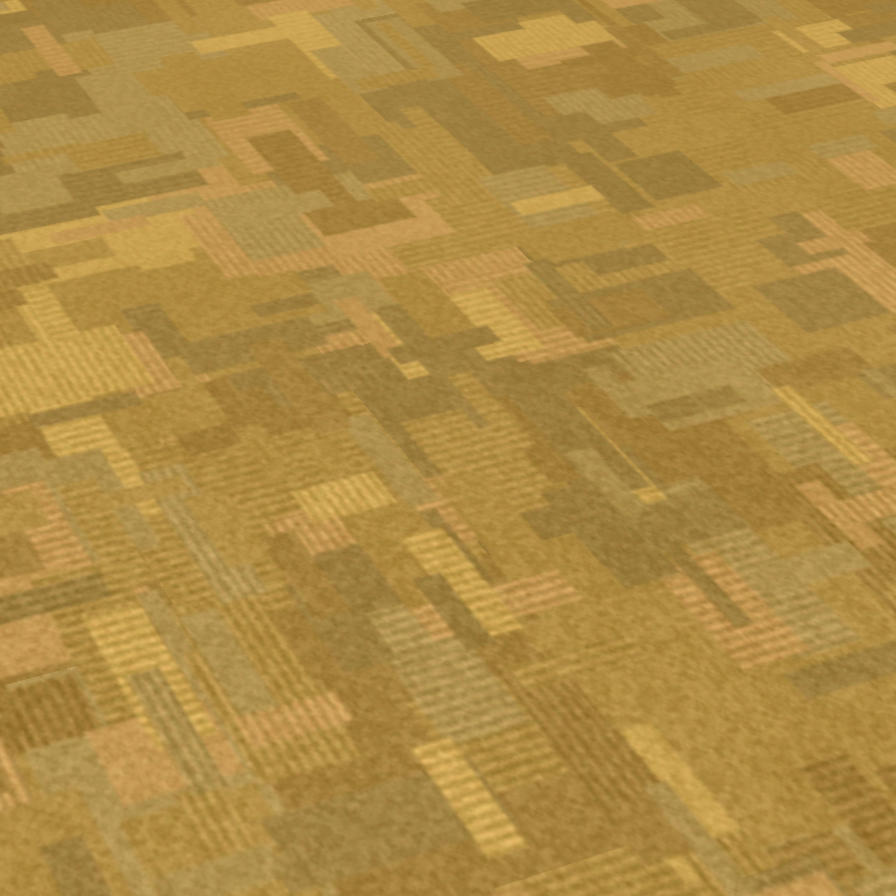
Give the GLSL for this texture, as a Shadertoy shader.

```glsl
const int LAYERS = 10;
const float STRIPE_FREQ = 44.0;

// Carpet yarn tones, ordered to pair with the shares in yarnColor
const vec3 YARN[6] = vec3[6](
    vec3(0.69, 0.55, 0.26), vec3(0.62, 0.50, 0.25), vec3(0.64, 0.50, 0.23),
    vec3(0.76, 0.59, 0.32), vec3(0.69, 0.57, 0.31), vec3(0.79, 0.64, 0.32));

float hash(vec2 p) {
    vec3 q = fract(vec3(p.xyx) * 0.1031);
    q += dot(q, q.yzx + 33.33);
    return fract((q.x + q.y) * q.z);
}

float noise(vec2 p) {
    vec2 i = floor(p), f = fract(p);
    f = f * f * (3.0 - 2.0 * f);
    float low = mix(hash(i), hash(i + vec2(1, 0)), f.x);
    float high = mix(hash(i + vec2(0, 1)), hash(i + vec2(1, 1)), f.x);
    return mix(low, high, f.y);
}

// Ground coordinates from two vanishing points on a shared horizon
vec2 groundPlane(vec2 uv, float leftVanish, float rightVanish, float horizon) {
    float depth = horizon - uv.y;
    return vec2(3.0 * (uv.x - leftVanish), rightVanish - uv.x) / depth;
}

vec3 yarnColor(float pick) {
    if (pick < 0.24) return YARN[0];
    if (pick < 0.47) return YARN[1];
    if (pick < 0.62) return YARN[2];
    if (pick < 0.77) return YARN[3];
    if (pick < 0.90) return YARN[4];
    return YARN[5];
}

// Soft coverage of an axis-aligned rectangle
float rectMask(vec2 p, vec2 center, vec2 halfSize, float blur) {
    vec2 d = abs(p - center) - halfSize;
    return smoothstep(blur, -blur, max(d.x, d.y));
}

// Ribbed weave running along one axis, broken up by small knots
float weave(vec2 p, float contrast) {
    float rib = sin(6.2832 * STRIPE_FREQ * p.y);
    float knots = noise(p * vec2(75.0, STRIPE_FREQ * 2.0));
    return contrast * (rib * (0.55 + 0.7 * knots) + 0.5 * (knots - 0.5));
}

vec3 patchColor(vec2 p, vec2 seed, float contrast) {
    vec3 color = yarnColor(hash(seed + 5.3));
    float brightness = smoothstep(0.60, 0.78, color.r);
    color += 0.02 * (hash(seed + 8.9) - 0.5);
    if (hash(seed + 17.1) < 0.25 + 0.4 * brightness) {
        vec2 along = hash(seed + 29.7) < 0.55 ? p : p.yx;
        float rib = weave(along, contrast * mix(0.6, 1.0, brightness));
        color += rib * vec3(1.0, 0.8, 0.75);
    }
    return color;
}

// Overlapping patches, from broad tiles down to thin slivers
vec3 carpet(vec2 p, float contrast) {
    vec3 color = YARN[1];
    for (int i = 0; i < LAYERS; i++) {
        float level = float(i) / float(LAYERS - 1);
        float cell = mix(0.62, 0.27, level);
        vec2 q = p / cell + float(i) * vec2(3.37, 5.71) + 20.0;
        vec2 id = floor(q);
        vec2 seed = id + float(i) * vec2(47.0, 31.0);

        float longSide = mix(0.55, 1.0, hash(seed + 1.7));
        float shortSide = mix(0.28, 0.66, hash(seed + 2.9)) * mix(1.0, 0.42, level);
        vec2 size = vec2(longSide, shortSide);
        if (hash(seed + 4.1) < 0.5) size = size.yx;
        if (i == 0) size = vec2(1.04);

        vec2 jitter = vec2(hash(seed + 6.3), hash(seed + 7.7));
        vec2 center = 0.5 + (jitter - 0.5) * (1.0 - size);
        float mask = rectMask(fract(q), center, 0.5 * size, 0.007 / cell);
        float present = step(hash(seed + 11.9), mix(1.0, 0.5, level));
        color = mix(color, patchColor(p, seed, contrast), mask * present);
    }
    return color;
}

void mainImage(out vec4 fragColor, in vec2 fragCoord) {
    vec2 uv = fragCoord / iResolution.y;
    vec2 p = groundPlane(uv, -1.0, 7.5, 2.25);

    // Fine detail softens with distance
    float nearness = smoothstep(1.05, 0.2, uv.y);
    vec3 color = carpet(p, mix(0.012, 0.055, nearness));

    // Pile grain and slow wear
    float grain = 0.65 * noise(p * 85.0) + 0.35 * noise(p * 170.0 + 9.0) - 0.5;
    float tint = noise(p * 110.0 + 40.0) - 0.5;
    color += grain * mix(0.05, 0.13, nearness);
    color += tint * vec3(0.018, -0.008, 0.012);
    color += 0.025 * (noise(p * 3.0) - 0.5);

    fragColor = vec4(clamp(color, 0.0, 1.0), 1.0);
}
```
